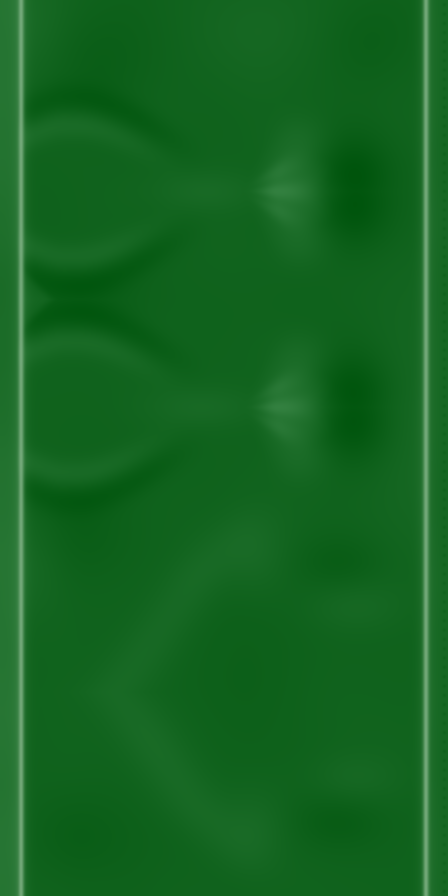
Give the GLSL for this background, as a Shadertoy shader.

```glsl
// Soft green silk panel with mirrored light motifs between two pale vertical rails.

const vec3 BASE_GREEN = vec3(0.062, 0.385, 0.112);
const vec3 TONE_TINT = vec3(1.0, 0.85, 1.0);
const vec3 RAIL_COLOR = vec3(0.52, 0.71, 0.54);
const float LEFT_RAIL = 0.047;
const float RIGHT_RAIL = 0.951;

float bell(float d, float width) {
    return exp(-d * d / (width * width));
}

float blob(vec2 p, vec2 center, vec2 radius) {
    vec2 d = (p - center) / radius;
    return exp(-dot(d, d));
}

vec2 gradientAt(vec2 cell) {
    float angle = 6.2832 * fract(sin(dot(cell, vec2(127.1, 311.7))) * 4375.85);
    return vec2(cos(angle), sin(angle));
}

float gradientNoise(vec2 p) {
    vec2 i = floor(p), f = fract(p);
    vec2 w = f * f * f * (f * (f * 6.0 - 15.0) + 10.0);
    vec2 e = vec2(0.0, 1.0);
    float low = mix(dot(gradientAt(i), f), dot(gradientAt(i + e.yx), f - e.yx), w.x);
    float high = mix(dot(gradientAt(i + e), f - e), dot(gradientAt(i + 1.0), f - 1.0), w.x);
    return mix(low, high, w.y);
}

// Vase-shaped lobe to the left of the origin, bright fan to the right
float motifTone(vec2 q) {
    q.y = abs(q.y);
    float s = -q.x;
    float rimHeight = 0.148 * smoothstep(0.0, 0.38, s) - 0.03 * smoothstep(0.4, 0.52, s);
    float rimFade = smoothstep(0.12, 0.36, s);
    float tone = 0.042 * bell(q.y - rimHeight, 0.032) * rimFade;
    tone -= 0.035 * bell(q.y - rimHeight - 0.06, 0.037) * smoothstep(0.06, 0.25, s);
    tone += 0.03 * blob(q, vec2(-0.09, 0.0), vec2(0.12, 0.045));

    // Fan with soft rays and a scalloped shadow
    float angle = atan(q.y, q.x + 0.02);
    float rays = cos(angle * 13.0);
    float fanReach = smoothstep(-0.01, 0.07, q.x - 0.35 * q.y);
    tone += (0.115 + 0.018 * rays) * fanReach * blob(q, vec2(0.08, 0.0), vec2(0.085, 0.085));
    tone += 0.028 * blob(q, vec2(0.13, 0.12), vec2(0.06, 0.05));
    float shadowEdge = smoothstep(0.12, 0.2, length(q) + 0.012 * rays);
    tone -= 0.065 * shadowEdge * blob(q, vec2(0.24, 0.03), vec2(0.085, 0.095));
    return tone;
}

// Broad chevron and round patches, symmetric in y
float chevronTone(vec2 q) {
    q.y = abs(q.y);
    float tone = 0.034 * bell(q.x - 0.26 - 0.7 * q.y, 0.075) * (1.0 - smoothstep(0.25, 0.45, q.y));
    tone -= 0.016 * blob(q, vec2(0.53, 0.0), vec2(0.13, 0.2));
    tone += 0.03 * blob(q, vec2(0.57, 0.31), vec2(0.07, 0.09));
    tone += 0.024 * blob(q, vec2(0.79, 0.19), vec2(0.1, 0.055));
    tone -= 0.026 * blob(q, vec2(0.76, 0.29), vec2(0.1, 0.06));
    return tone;
}

float panelTone(vec2 p) {
    // Two motifs mirrored around their shared middle line
    float fromMiddle = abs(p.y - 0.668);
    float tone = motifTone(vec2(p.x - 0.547, fromMiddle - 0.241));
    tone -= 0.025 * blob(vec2(p.x, fromMiddle), vec2(0.2, 0.0), vec2(0.13, 0.08));
    float diamond = p.x - LEFT_RAIL + fromMiddle;
    tone += 0.035 * (1.0 - smoothstep(0.05, 0.085, diamond));
    tone += chevronTone(p - vec2(0.0, 1.545));

    // Large folds near the ends and sides
    tone += 0.035 * blob(p, vec2(0.04, 0.06), vec2(0.11, 0.14));
    tone -= 0.022 * blob(p, vec2(0.2, 0.14), vec2(0.13, 0.12));
    tone += 0.025 * blob(p, vec2(0.57, 0.08), vec2(0.13, 0.13));
    tone -= 0.018 * blob(p, vec2(0.82, 0.1), vec2(0.1, 0.1));
    tone += 0.03 * blob(p, vec2(0.05, 1.26), vec2(0.1, 0.12));
    tone -= 0.025 * blob(p, vec2(0.18, 1.18), vec2(0.12, 0.12));
    tone -= 0.022 * blob(p, vec2(0.17, 1.87), vec2(0.12, 0.1));
    tone += 0.025 * blob(p, vec2(0.96, 0.95), vec2(0.13, 0.32));
    return tone + 0.008 * gradientNoise(p * vec2(5.0, 4.0));
}

float railTone(float x, float center) {
    return 0.72 * bell(x - center, 0.0065) + 0.12 * bell(x - center, 0.018);
}

void mainImage(out vec4 fragColor, in vec2 fragCoord) {
    // Panel units: width 1, height 2, y grows downward
    vec2 uv = fragCoord / iResolution.xy;
    vec2 p = vec2(uv.x, 2.0 * (1.0 - uv.y));
    float tone = panelTone(p);

    // Pale left margin and quiet right margin
    float leftMargin = 1.0 - smoothstep(LEFT_RAIL - 0.012, LEFT_RAIL, p.x);
    float rightMargin = smoothstep(RIGHT_RAIL, RIGHT_RAIL + 0.012, p.x);
    float leftTone = 0.085 - 0.045 * bell(p.y - 0.72, 0.3) + 0.012 * gradientNoise(p * 6.0);
    tone = mix(tone, leftTone, leftMargin);
    tone = mix(tone, 0.025 + 0.01 * gradientNoise(p * 5.0), rightMargin);

    // Faint stitches beside the right edge
    float stitch = bell(fract(p.y * 48.0) - 0.5, 0.2) * bell(p.x - 0.992, 0.004);
    tone -= 0.025 * stitch;

    vec3 color = BASE_GREEN + tone * TONE_TINT;
    float rails = railTone(p.x, LEFT_RAIL) + railTone(p.x, RIGHT_RAIL);
    color = mix(color, RAIL_COLOR, min(rails, 1.0));
    fragColor = vec4(clamp(color, 0.0, 1.0), 1.0);
}
```
